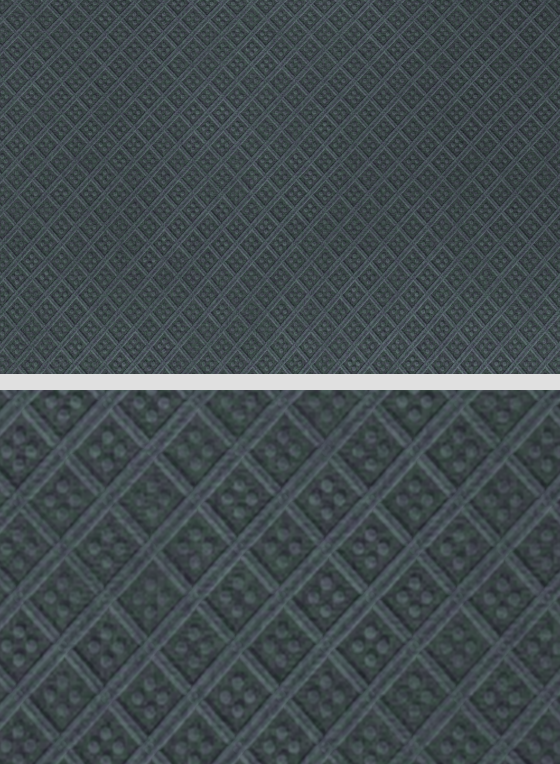
Top, the full canvas; bottom, a detail of the centre.
Reproduce this texture procedurally as a Shadertoy shader.

```glsl
// Embossed dark slate sheet: a lattice of slanted bands frames diamonds, each holding four small bumps.
// A height function on the diagonal lattice is lit by its slope, then tinted, worn and grained
// with value noise.

float hash(vec2 p) {
    return fract(sin(dot(p, vec2(127.1, 311.7))) * 43758.5453);
}

float noise(vec2 p) {
    vec2 i = floor(p), f = fract(p);
    f = f * f * (3.0 - 2.0 * f);
    return mix(mix(hash(i), hash(i + vec2(1, 0)), f.x),
               mix(hash(i + vec2(0, 1)), hash(i + vec2(1, 1)), f.x), f.y);
}

// Height of the embossing; q counts repeats across and down.
float relief(vec2 q, float soft) {
    vec2 lattice = vec2(q.x + q.y, q.x - q.y) + 0.5;
    vec2 c = abs(fract(lattice) - 0.5);   // 0 at the diamond centre, 0.5 on the bands

    // Broad band rising to the right with a central groove, thinner band falling to the right
    float broad = smoothstep(0.37 - soft, 0.37 + soft, c.y);
    broad *= 1.0 - 0.55 * smoothstep(0.05 + soft, 0.01, 0.5 - c.y);
    float thin = 0.8 * smoothstep(0.41 - soft, 0.41 + soft, c.x);
    thin *= 1.0 - 0.3 * smoothstep(0.02 + soft, 0.0, 0.5 - c.x);

    // Four bumps, pressed with uneven strength
    float bump = smoothstep(0.09 + soft, 0.09 - soft, length(c - 0.14));
    bump *= 0.5 + 0.25 * hash(floor(lattice));
    return max(max(broad, thin), bump);
}

void mainImage(out vec4 fragColor, in vec2 fragCoord) {
    vec2 uv = fragCoord / iResolution.xy;

    // Repeats, slightly closer together towards the top
    vec2 d = uv - vec2(0.423, 0.569);
    vec2 q = vec2(19.1, 11.5) * d * vec2(1.0, 1.0 + 0.07 * d.y);
    q += 0.03 * (vec2(noise(q * 0.7), noise(q * 0.7 + 40.0)) - 0.5);

    // Relief and its slope towards the light
    float soft = max(0.03, 9.0 / iResolution.y);
    float h = relief(q, soft);
    float slope = h - relief(q + vec2(-0.02, -0.055), soft);

    // Wear fades the embossing in patches; the bands gain strength to the right
    float wear = 0.72 + 0.36 * noise(q * 1.3 + 9.0);
    vec3 ground = vec3(0.23, 0.268, 0.273);
    vec3 raised = vec3(0.29, 0.33, 0.36);
    vec3 color = mix(ground, raised, h * wear * (0.9 + 0.2 * uv.x));
    color += vec3(0.078, 0.09, 0.08) * slope * wear;

    // Violet and green tints, mostly fine
    float tint = noise(uv * vec2(270, 180)) + 0.12 * noise(q * 0.9 + 25.0) - 0.56;
    color += vec3(-0.015, 0.044, -0.018) * tint;

    // Grain at two sizes
    color += 0.08 * (noise(uv * vec2(500, 333) + 70.0) - 0.5);
    color += 0.025 * (noise(uv * vec2(160, 107) + 15.0) - 0.5);

    // Uneven illumination: faintly cloudy, dimmer at the right, brighter along the bottom
    color *= 0.97 + 0.07 * noise(uv * vec2(5, 3) + 3.0);
    color *= 1.01 - 0.1 * smoothstep(0.5, 1.0, uv.x) * smoothstep(0.05, 0.6, uv.y);
    color *= 1.0 + 0.05 * smoothstep(0.4, 0.0, uv.y);
    fragColor = vec4(color, 1.0);
}
```
